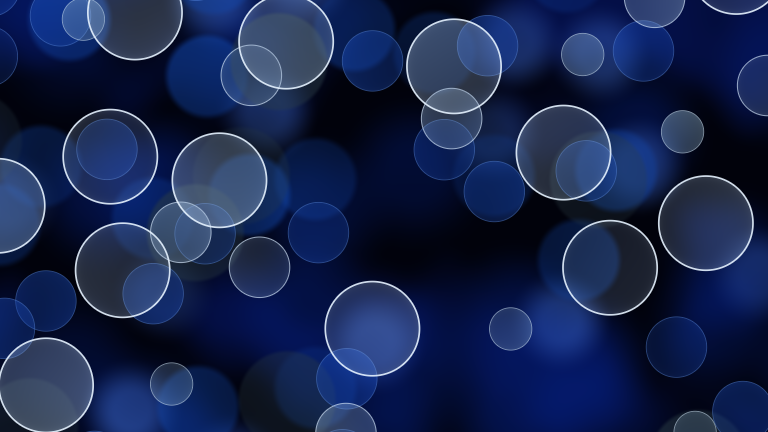
Give the GLSL for this background, as a WebGL 2 fragment shader.

```glsl
#version 300 es
precision highp float;
// Night-blue bokeh: blurred blue discs beneath crisp, white-rimmed translucent circles.

uniform vec2 u_resolution;
out vec4 fragColor;

vec3 hash3(vec2 cell, float seed) {
    vec3 q = fract(vec3(cell.xyx + seed * 7.31) * vec3(0.1031, 0.1030, 0.0973));
    q += dot(q, q.yxz + 33.33);
    return fract((q.xxy + q.yzz) * q.zyx);
}

float gradientNoise(vec2 p) {
    vec2 i = floor(p), f = fract(p);
    vec2 u = f * f * f * (f * (f * 6.0 - 15.0) + 10.0);
    float corner[4];
    for (int k = 0; k < 4; k++) {
        vec2 o = vec2(k & 1, k >> 1);
        float angle = 6.2832 * hash3(i + o, 3.0).x;
        corner[k] = dot(vec2(cos(angle), sin(angle)), f - o);
    }
    return mix(mix(corner[0], corner[1], u.x), mix(corner[2], corner[3], u.x), u.y);
}

// Blends one layer of scattered discs over a colour.
// size: cell width, radius, edge softness, rim width (all in canvas heights)
// fill and rim: colour with opacity; share: fraction of cells holding a disc
vec3 discLayer(vec3 color, vec2 p, vec4 size, vec4 fill, vec4 rim, float share, float seed) {
    float pixel = 1.0 / u_resolution.y;
    float turn = seed * 1.7;
    vec2 q = mat2(cos(turn), sin(turn), -sin(turn), cos(turn)) * p / size.x + 20.0 + seed;
    vec2 home = floor(q);
    for (int y = -1; y <= 1; y++) {
        for (int x = -1; x <= 1; x++) {
            vec2 cell = home + vec2(x, y);
            vec3 place = hash3(cell, seed);
            vec3 look = hash3(cell, seed + 50.0);
            if (look.x > share) continue;

            vec2 offset = (q - cell - mix(vec2(0.12), vec2(0.88), place.xy)) * size.x;
            float d = length(offset) - size.y;
            float blur = max(size.z, 0.75 * pixel);
            float inside = 1.0 - smoothstep(-blur, blur, d);

            // Faces differ in strength and brighten slightly to one side
            float slope = dot(offset, vec2(cos(6.28 * look.y), sin(6.28 * look.y))) / size.y;
            float strength = mix(0.6, 1.4, place.z) * (1.0 + 0.18 * slope);
            color = mix(color, fill.rgb, clamp(inside * fill.a * strength, 0.0, 1.0));

            // Thin outline with a faint inner halo
            float line = clamp((0.5 * size.w - abs(d)) / pixel + 0.5, 0.0, 1.0);
            float halo = 0.1 * inside * exp(min(d, 0.0) * 130.0);
            color = mix(color, rim.rgb, rim.a * max(line, halo));
        }
    }
    return color;
}

void main() {
    vec2 p = gl_FragCoord.xy / u_resolution.y;
    const vec4 noRim = vec4(0.0);

    // Dark haze
    float haze = gradientNoise(p * 2.6 + 4.0) + 0.4 * gradientNoise(p * 5.5 + 17.0);
    vec3 color = mix(vec3(0.004, 0.008, 0.045), vec3(0.015, 0.06, 0.28),
                     smoothstep(-0.1, 0.55, haze));

    // Out-of-focus glows and discs
    color = discLayer(color, p, vec4(0.25, 0.12, 0.075, 0.0),
                      vec4(0.02, 0.13, 0.52, 0.32), noRim, 0.6, 1.0);
    color = discLayer(color, p, vec4(0.34, 0.08, 0.045, 0.0),
                      vec4(0.24, 0.42, 0.82, 0.36), noRim, 0.5, 2.0);
    color = discLayer(color, p, vec4(0.26, 0.094, 0.01, 0.0),
                      vec4(0.07, 0.28, 0.68, 0.34), noRim, 0.6, 3.0);
    color = discLayer(color, p, vec4(0.34, 0.112, 0.006, 0.0),
                      vec4(0.17, 0.24, 0.27, 0.36), noRim, 0.55, 4.0);

    // Crisp blue discs
    color = discLayer(color, p, vec4(0.25, 0.07, 0.0, 0.002),
                      vec4(0.09, 0.28, 0.72, 0.32), vec4(0.36, 0.55, 0.88, 0.45), 0.55, 5.0);

    // Pale circles, small to large
    color = discLayer(color, p, vec4(0.46, 0.049, 0.0, 0.002),
                      vec4(0.56, 0.70, 0.80, 0.26), vec4(0.78, 0.86, 0.92, 0.6), 0.6, 6.0);
    color = discLayer(color, p, vec4(0.40, 0.07, 0.0, 0.0025),
                      vec4(0.56, 0.68, 0.82, 0.25), vec4(0.80, 0.87, 0.95, 0.7), 0.6, 7.0);
    color = discLayer(color, p, vec4(0.30, 0.109, 0.0, 0.004),
                      vec4(0.62, 0.72, 0.85, 0.25), vec4(0.90, 0.95, 1.0, 0.9), 0.74, 8.0);

    fragColor = vec4(color, 1.0);
}
```
